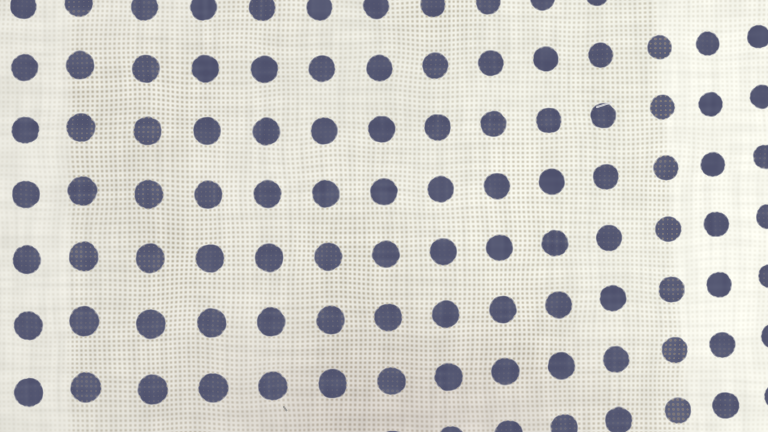
Give the GLSL for this pattern, as a WebGL 1 fragment shader.

```glsl
precision highp float;

uniform vec2 u_resolution;

float hash(vec2 p) {
  return fract(sin(dot(p, vec2(127.1, 311.7))) * 43758.5453);
}

float noise(vec2 p) {
  vec2 i = floor(p);
  vec2 f = fract(p);
  f = f * f * (3.0 - 2.0 * f);
  return mix(mix(hash(i), hash(i + vec2(1.0, 0.0)), f.x),
             mix(hash(i + vec2(0.0, 1.0)), hash(i + 1.0), f.x), f.y);
}

// Dot centre on the sagging cloth; the columns along the two folds are shifted
vec2 dotCentre(float col, float row) {
  float k = col - 5.0;
  float r = row - 3.0;
  float sag = max(col - 3.5, 0.0);
  vec2 c = vec2(0.755 + 0.1343 * k - 0.0009 * k * k,
                0.55 + 0.00097 * sag * sag);
  c.x += r * min(0.0019 + 0.0006 * col, 0.007);
  c.y -= r * (0.1493 - 0.00081 * col);
  c.y -= 0.00116 * max(1.0 - 0.1 * col, 0.0) * r * r;
  if (col == 1.0) c += vec2(-0.013, 0.007);
  if (col == 11.0) c += vec2(0.012, 0.006);
  return c + 0.002 * (vec2(hash(vec2(col, row)), hash(vec2(row, col + 40.0))) - 0.5);
}

// Returns signed distance to the nearest dot and that dot's wear
vec2 dots(vec2 p) {
  vec2 nearest = vec2(1.0, 0.0);
  for (int i = 0; i < 14; i++) {
    for (int j = 0; j < 8; j++) {
      float col = float(i);
      float row = float(j);
      float radius = 0.0338 - 0.00046 * col + 0.0005 * (row - 3.0);
      if (i == 0) radius -= 0.002;
      float d = length(p - dotCentre(col, row)) - radius;
      if (d < nearest.x) {
        float wear = 0.35 * hash(vec2(col + 7.0, row + 3.0));
        if (i == 1 || i == 2) wear += 0.25;
        if (i == 11) wear += 0.55;
        nearest = vec2(d, wear);
      }
    }
  }
  return nearest;
}

float segment(vec2 p, vec2 a, vec2 b) {
  vec2 ab = b - a;
  return length(p - a - ab * clamp(dot(p - a, ab) / dot(ab, ab), 0.0, 1.0));
}

void main() {
  vec2 p = gl_FragCoord.xy / u_resolution.y;
  float px = 1.0 / u_resolution.y;

  // Plain weave with uneven threads and tan gaps
  vec2 w = p * 92.0 + 0.9 * vec2(noise(p * 9.0), noise(p * 9.0 + 31.0));
  vec2 gaps = 0.5 + 0.5 * cos(6.2832 * w);
  float hole = gaps.x * gaps.y;
  float threads = noise(vec2(w.x, p.y * 11.0)) + noise(vec2(p.x * 11.0, w.y)) - 1.0;

  // Doubled cloth beyond the left and right folds
  float leftFold = 1.0 - smoothstep(0.15, 0.175, p.x);
  float rightFold = smoothstep(-0.015, 0.015, p.x - 1.59 + 0.075 * p.y);
  float openness = (0.55 + 0.8 * noise(p * 5.0)) * (1.0 - 0.65 * max(leftFold, rightFold));

  // Cloth: brighter to the right, dim and faintly pink low in the middle
  vec3 cloth = mix(vec3(0.915, 0.91, 0.875), vec3(0.95, 0.95, 0.91), smoothstep(0.2, 1.5, p.x));
  cloth += 0.025 * rightFold + 0.012 * leftFold;
  cloth += 0.03 * (noise(p * 3.5) - 0.5) + 0.035 * threads;
  vec2 shade = (p - vec2(0.95, 0.0)) * vec2(2.0, 4.0);
  cloth -= vec3(0.08, 0.1, 0.09) * exp(-dot(shade, shade));
  cloth -= vec3(0.15, 0.17, 0.2) * hole * openness;

  // Printed dots, ragged where the ink follows the threads
  vec2 spot = dots(p);
  float edge = spot.x + 0.0018 * threads + 0.001 * (hole - 0.25);
  float ink = 1.0 - smoothstep(-0.0012 - 0.6 * px, 0.0012 + 0.6 * px, edge);
  float fade = clamp(0.3 + 0.5 * threads + 0.5 * spot.y, 0.0, 1.0);
  vec3 blue = mix(vec3(0.305, 0.315, 0.425), vec3(0.375, 0.39, 0.49), fade);
  blue = mix(blue, vec3(0.52, 0.49, 0.48), spot.y * smoothstep(0.3, 0.9, hole + 0.4 * threads));
  vec3 color = mix(cloth, blue, ink);

  // Loose pale thread and a small dark fleck
  float thread = segment(p, vec2(1.382, 0.752), vec2(1.415, 0.763));
  color = mix(color, vec3(0.88), 0.8 * (1.0 - smoothstep(0.001, 0.001 + 1.2 * px, thread)));
  float fleck = segment(p, vec2(0.657, 0.058), vec2(0.663, 0.05));
  color = mix(color, vec3(0.5), 0.7 * (1.0 - smoothstep(0.0008, 0.0008 + 1.2 * px, fleck)));

  gl_FragColor = vec4(clamp(color, 0.0, 1.0), 1.0);
}
```
